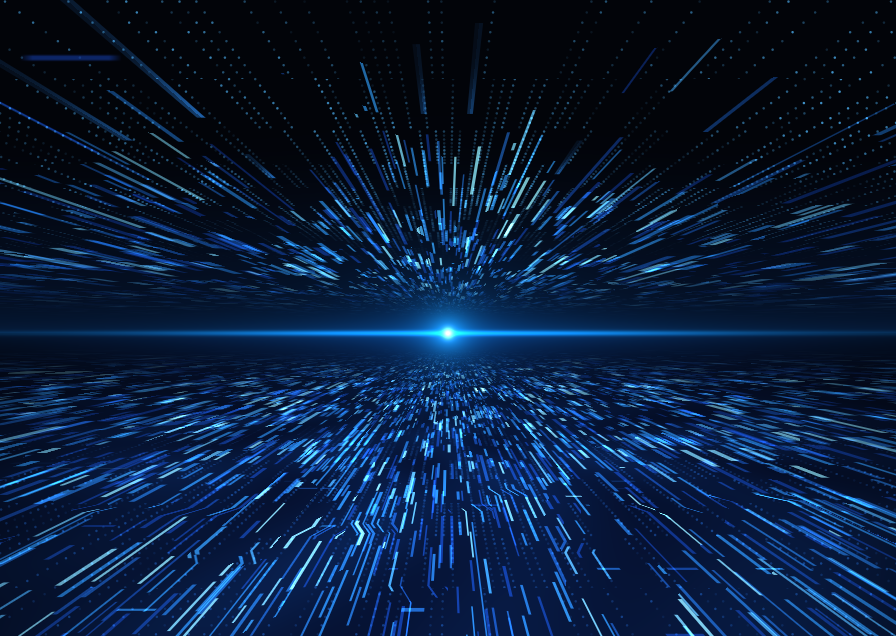
This background is drawn by a WebGL 1 fragment shader. Its source:

```glsl
precision highp float;
uniform vec2 u_resolution;

float hash(vec2 p) {
  return fract(sin(dot(p, vec2(12.99, 78.23))) * 4375.85);
}

// Antialiased band of half width h, dimmed when thinner than a pixel
float band(float d, float h, float px) {
  return clamp((h - abs(d)) / px + 0.5, 0.0, 1.0) * min(1.0, 2.0 * h / px);
}

vec3 traceColor(float r) {
  vec3 c = mix(vec3(0.05, 0.17, 0.45), vec3(0.16, 0.52, 0.78), smoothstep(0.15, 0.8, r));
  return mix(c, vec3(0.6, 0.92, 0.9), smoothstep(0.75, 1.0, r));
}

// Random dashes running along g.y, one lane per unit of g.x
vec3 dashes(vec2 g, vec2 px, float halfWidth, float density, float seed) {
  float lane = floor(g.x);
  g.y += 9.0 * hash(vec2(lane, seed));
  vec2 id = vec2(lane, floor(g.y)) + seed * 17.0;
  vec2 f = fract(g) - 0.5;
  float len = 0.2 + 0.28 * hash(id + 3.7);
  float lit = step(hash(id), density);
  float width = halfWidth * (0.6 + 0.8 * hash(id + 5.3));
  return lit * band(f.x, width, px.x) * band(f.y, len, px.y) * traceColor(hash(id + 8.1));
}

// Rows of round points receding in depth; slope is the sideways lean of a lane
float dots(vec2 q, float slope, float pixel) {
  vec2 cell = vec2(0.04, 0.065);
  vec2 g = q / cell, id = floor(g);
  vec2 f = (fract(g) - 0.5) * cell;
  float dy = -f.y / (q.y * q.y);
  float dx = f.x * sqrt(1.0 + slope * slope) / q.y + slope * dy;
  float row = step(0.5, hash(vec2(id.x, floor(q.y * 1.6))));
  float point = band(length(vec2(dx, dy)), 0.0019, pixel);
  return row * point * (0.2 + 0.8 * hash(id));
}

// Translucent beam at one lane, between two depths, brighter at its far end
float beam(vec2 q, vec2 px, float lane, float nearZ, float farZ) {
  float along = smoothstep(nearZ, farZ, q.y);
  float edge = band(q.x - lane, 0.013, px.x) * (0.6 + 0.4 * step(lane, q.x));
  return edge * band(q.y - 0.5 * (nearZ + farZ), 0.5 * (farZ - nearZ), px.y)
       * (0.25 + 0.75 * along * along);
}

void main() {
  vec2 p = (gl_FragCoord.xy - vec2(0.5, 0.476) * u_resolution) / u_resolution.y;
  float pixel = 1.0 / u_resolution.y;
  float h = max(abs(p.y), 0.002);
  float z = 1.0 / h;
  float u = abs(p.x) * z;
  // Lanes widen sideways so that distant dashes stay readable
  float lane = sign(p.x) * log(u + sqrt(1.0 + u * u));
  vec2 q = vec2(lane, z);
  vec2 px = vec2(z, z * z) * pixel;
  float side = abs(p.x) / 0.7;
  float patches = 0.5 + 0.25 * sin(lane * 7.0 + sin(z * 1.3) * 2.0) + 0.25 * sin(z * 2.1 - lane * 3.0);
  vec3 col;

  if (p.y < 0.0) {
    // Floor: navy base and bent circuit traces
    col = mix(vec3(0.015, 0.045, 0.13), vec3(0.022, 0.07, 0.2), smoothstep(0.03, 0.25, h));
    col += vec3(0.015, 0.06, 0.12) * patches * smoothstep(0.05, 0.2, h);
    col *= 1.0 - 0.4 * side * side;
    float group = floor(lane * 4.0);
    float start = 2.3 + 1.8 * hash(vec2(group, 2.0));
    float turn = sign(hash(vec2(group, 5.0)) - 0.5);
    vec2 bent = q + vec2(0.05 * turn * clamp((z - start) / 0.16, 0.0, 1.0), 0.0);
    vec3 traces = vec3(0.0);
    for (int i = 0; i < 5; i++) {
      float k = float(i);
      vec2 cell = vec2(0.025 + 0.015 * k, 0.45 + 0.3 * k);
      float width = min(0.38, 0.0018 * z / cell.x);
      traces += dashes(bent / cell, px / cell, width, 0.14 + 0.22 * patches, k + 1.0);
    }
    // Short crossing links
    vec2 linkCell = vec2(0.2, 0.12);
    traces += dashes(bent.yx / linkCell, px.yx / linkCell, 0.06, 0.07, 9.0) * smoothstep(6.0, 3.0, z);
    float fade = smoothstep(0.015, 0.11, h) * (1.0 - 0.4 * side);
    col += traces * fade * mix(0.7, 1.0, smoothstep(0.1, 0.25, h));
    col += vec3(0.1, 0.3, 0.55) * dots(q, p.x * z, pixel) * smoothstep(0.12, 0.25, h) * 0.6;
  } else {
    // Ceiling: near black, dotted rows and radial streaks
    col = mix(vec3(0.015, 0.055, 0.13), vec3(0.008, 0.014, 0.035), smoothstep(0.04, 0.32, h));
    vec3 streaks = vec3(0.0);
    for (int i = 0; i < 5; i++) {
      float k = float(i);
      vec2 cell = vec2(0.03 + 0.018 * k, 0.9 + 0.5 * k);
      float density = (0.05 + 0.28 * patches) * smoothstep(1.6, 5.0, z);
      float width = min(0.36, 0.0019 * z / cell.x);
      streaks += dashes(q / cell, px / cell, width, density, k + 21.0);
    }
    float core = exp(-9.0 * p.x * p.x);
    col += streaks * smoothstep(0.02, 0.13, h) * mix(vec3(0.35, 0.42, 0.5), vec3(0.85), core);
    float rows = dots(q, p.x * z, pixel) * smoothstep(0.1, 0.25, h) * (0.25 + 0.75 * patches);
    col += vec3(0.25, 0.58, 0.78) * rows;

    // Large beams in the foreground
    float beams = beam(q, px, -0.98, 1.8, 2.95) + 0.7 * beam(q, px, -1.28, 2.0, 3.3)
                + beam(q, px, -0.97, 3.55, 4.1) + 0.6 * beam(q, px, 0.1, 2.05, 2.9)
                + 0.6 * beam(q, px, -0.11, 2.2, 2.9) + 0.8 * beam(q, px, 0.64, 3.3, 4.0);
    col += vec3(0.11, 0.36, 0.62) * beams;
    float bar = band(p.x + 0.593, 0.07, 0.02) * band(p.y - 0.433, 0.004, 0.004);
    col += vec3(0.04, 0.13, 0.36) * bar;
  }

  // Horizon line, haze and central flare
  float r = length(p);
  float reach = exp(-2.8 * side * side);
  col += vec3(0.015, 0.17, 0.32) * exp(-h * 40.0) * (0.3 + 0.7 * reach);
  col += vec3(0.04, 0.45, 0.7) * exp(-p.y * p.y * 60000.0) * (0.12 + 0.88 * reach);
  col += vec3(0.015, 0.14, 0.27) * exp(-length(p * vec2(1.0, 1.4)) * 10.0);
  col += vec3(0.1, 0.55, 0.75) * exp(-r * 42.0);
  col += vec3(0.9, 0.75, 0.65) * exp(-r * r * 16000.0);
  gl_FragColor = vec4(min(col, 1.0), 1.0);
}
```
